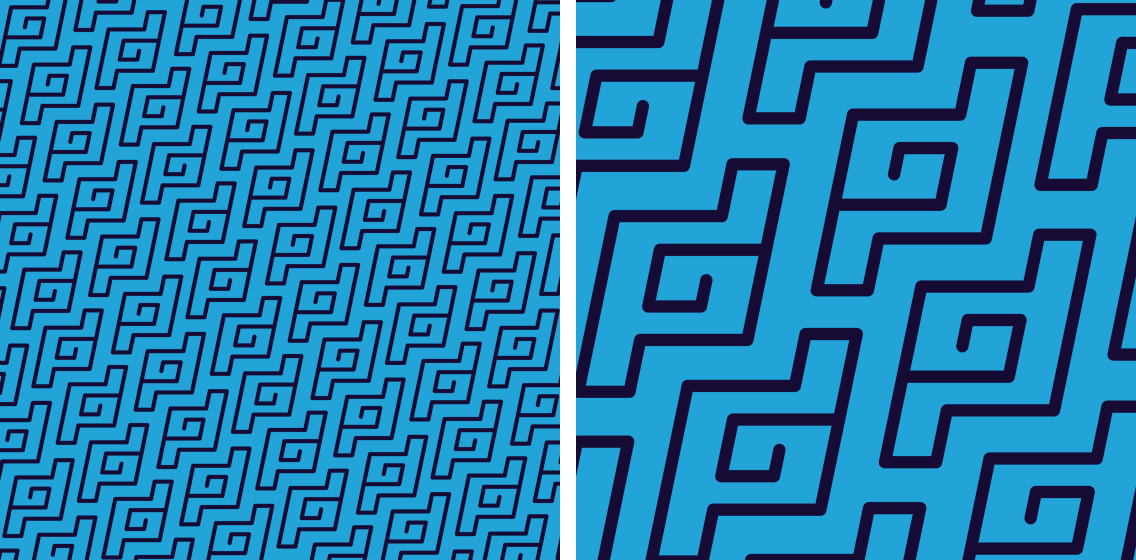
Left, the full canvas; right, a detail of the centre.
Write a Shadertoy shader that draws this pattern.

```glsl
// Slanted meander hooks in dark outline on flat blue, in alternating columns.
// Each hook is a polyline distance field on a skewed lattice; every second
// column is turned by half a turn and its hooks sway slightly in alternation.

const float CANVAS = 768.0;                     // units across the canvas
const vec2 STEP_DOWN = vec2(31.2, -78.6);       // hook to hook in a column
const vec2 STEP_ACROSS = vec2(242.5, 16.0);     // column to like column

vec2 slant(vec2 v) {
    return vec2(v.x + 0.207 * v.y, v.y);
}

float segmentDistance(vec2 p, vec2 a, vec2 b) {
    vec2 pa = p - a, ba = b - a;
    return length(pa - ba * clamp(dot(pa, ba) / dot(ba, ba), 0.0, 1.0));
}

float polylineDistance(vec2 p, vec2 corners[5]) {
    float d = 1e5;
    for (int i = 0; i < 4; i++)
        d = min(d, segmentDistance(p, slant(corners[i]), slant(corners[i + 1])));
    return d;
}

// Closed outline from two half-turned copies, with a spiral on its left wall
float hookDistance(vec2 p) {
    vec2 halfOutline[5] = vec2[5](vec2(12.8, 52.0), vec2(36.2, 52.0),
        vec2(36.2, -28.3), vec2(-12.8, -28.3), vec2(-12.8, -52.0));
    vec2 spiral[5] = vec2[5](vec2(-36.2, -12.9), vec2(12.3, -12.9),
        vec2(12.3, 13.0), vec2(-11.8, 13.0), vec2(-11.8, 1.0));
    float outline = min(polylineDistance(p, halfOutline),
                        polylineDistance(-p, halfOutline));
    return min(outline, polylineDistance(p, spiral));
}

// Nearest hook of one column family; turn is 1 or -1, sway shifts alternate hooks
float columnDistance(vec2 p, float turn, vec2 sway) {
    mat2 lattice = mat2(STEP_DOWN, STEP_ACROSS);
    vec2 nearest = round(inverse(lattice) * p);
    float d = 1e5;
    for (int k = -1; k <= 1; k++) {
        vec2 cell = nearest + vec2(k, 0);
        float side = 2.0 * mod(cell.x + cell.y, 2.0) - 1.0;
        d = min(d, hookDistance(turn * (p - lattice * cell - side * sway)));
    }
    return d;
}

void mainImage(out vec4 fragColor, in vec2 fragCoord) {
    float pixel = CANVAS / iResolution.y;
    vec2 p = fragCoord * pixel;

    float d = min(columnDistance(p - vec2(413.0, 431.3), 1.0, vec2(0.0)),
                  columnDistance(p - vec2(305.1, 385.4), -1.0, vec2(1.1, 0.5)));

    // Round-ended stroke
    float ink = 1.0 - smoothstep(-0.7 * pixel, 0.7 * pixel, d - 2.8);
    vec3 color = mix(vec3(0.133, 0.643, 0.847), vec3(0.082, 0.043, 0.208), ink);
    fragColor = vec4(color, 1.0);
}
```
